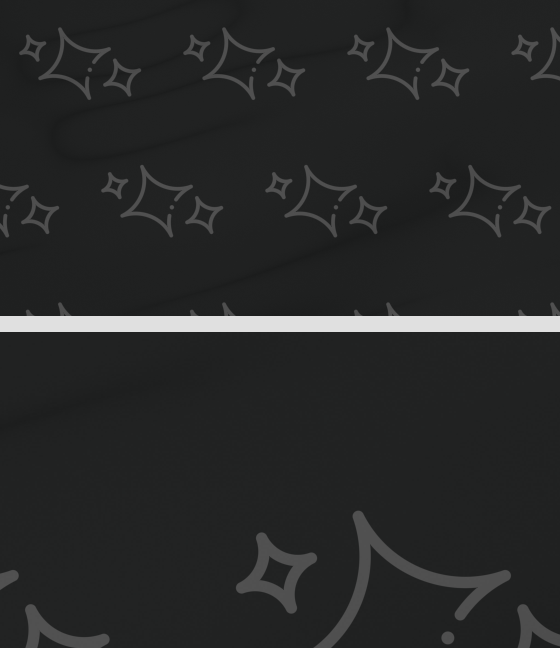
Top, the full canvas; bottom, a detail of the centre.
This pattern is drawn by a WebGL 2 fragment shader. Its source:

```glsl
#version 300 es
precision highp float;
// Staggered rows of outlined sparkle clusters on dark, faintly creased cloth.

uniform vec2 u_resolution;
out vec4 fragColor;

// Lengths are in canvas heights.
const vec3 CLOTH = vec3(0.128, 0.132, 0.132);
const vec3 INK = vec3(0.312);
const vec2 PERIOD = vec2(0.5192, 0.4352);   // column and row spacing
const vec2 ANCHOR = vec2(0.2361, 0.7986);   // centre of one large star
const float HALF_LINE = 0.0060;
const float DOT_RADIUS = 0.0068;
const float TILT = 0.402;                   // turn of every star, radians
const float WAIST = 0.44;                   // inner radius over tip radius
const float GAP = 0.22;                     // half angle of the broken edge
const vec3 BIG = vec3(0.0, 0.0, 0.1182);    // star centre and tip radius
const vec3 MEDIUM = vec3(0.1505, -0.0440, 0.0588);
const vec3 SMALL = vec3(-0.1325, 0.0490, 0.0400);
const float CREASE_TILT = 0.28;
const float CREASE_DEPTH = 0.022;
const float SHADE_DEPTH = 0.012;
const float GRAIN = 0.004;

float hash(vec2 p) {
    return fract(sin(dot(p, vec2(127.1, 311.7))) * 43758.5453);
}

float noise(vec2 p) {
    vec2 i = floor(p), f = fract(p);
    f = f * f * (3.0 - 2.0 * f);
    return mix(mix(hash(i), hash(i + vec2(1, 0)), f.x),
               mix(hash(i + vec2(0, 1)), hash(i + vec2(1, 1)), f.x), f.y);
}

vec2 rotate(vec2 p, float a) {
    float c = cos(a), s = sin(a);
    return vec2(c * p.x - s * p.y, s * p.x + c * p.y);
}

// Distance to the outline of a four-pointed star with concave arc edges.
float starOutline(vec2 p, vec3 star, bool broken) {
    const float H = 0.70710678;
    vec2 q = rotate(p - star.xy, -TILT) / star.z;
    bool gapSide = broken && q.x > 0.0 && q.y < 0.0;
    q = abs(q);
    vec2 d = vec2(q.x + q.y, abs(q.x - q.y)) * H;   // fold onto one half edge

    float sag = H - WAIST;
    float radius = (0.5 + sag * sag) / (2.0 * sag);
    vec2 fromCentre = vec2(WAIST + radius - d.x, d.y);
    float angle = atan(fromCentre.y, fromCentre.x);

    float dist = abs(length(fromCentre) - radius);
    if (angle > asin(H / radius)) dist = length(d - H);
    if (gapSide && angle < GAP)
        dist = length(fromCentre - radius * vec2(cos(GAP), sin(GAP)));
    return dist * star.z;
}

// Signed distance to the inked cluster: three stars and a dot in the gap.
float cluster(vec2 p) {
    float line = starOutline(p, BIG, true);
    line = min(line, starOutline(p, MEDIUM, false));
    line = min(line, starOutline(p, SMALL, false));
    vec2 dotCentre = BIG.xy + rotate(vec2(WAIST * BIG.z, 0.0), TILT - 0.7853982);
    return min(line - HALF_LINE, length(p - dotCentre) - DOT_RADIUS);
}

// Soft light and dark folds, drawn out along a slanted direction.
float clothShade(vec2 p) {
    vec2 q = rotate(p, -CREASE_TILT);
    q.y += 0.05 * noise(q * 3.0);
    float broad = noise(q * vec2(1.3, 5.0) + 4.0) - 0.5;
    float ridge = 1.0 - abs(2.0 * noise(q * vec2(1.6, 8.0) + 19.0) - 1.0);
    float patchMask = smoothstep(0.45, 0.8, noise(q * vec2(2.0, 4.0) + 31.0));
    return SHADE_DEPTH * broad - CREASE_DEPTH * pow(ridge, 8.0) * patchMask;
}

void main() {
    vec2 p = gl_FragCoord.xy / u_resolution.y;
    float pixel = 1.0 / u_resolution.y;

    // Every other row is shifted by half a column.
    vec2 g = (p - ANCHOR) / PERIOD;
    float row = floor(g.y + 0.5);
    g.x -= 0.5 * mod(row, 2.0);
    vec2 local = (fract(g + 0.5) - 0.5) * PERIOD;

    // The cluster leans right, so its cell is nudged to hold it whole.
    float lean = 0.5 * (MEDIUM.x + SMALL.x);
    local.x = mod(local.x - lean + 0.5 * PERIOD.x, PERIOD.x) - 0.5 * PERIOD.x + lean;

    float ink = 1.0 - smoothstep(-0.75 * pixel, 0.75 * pixel, cluster(local));
    float grain = GRAIN * (hash(floor(p * 432.0)) - 0.5);
    vec3 color = mix(CLOTH, INK, ink) + clothShade(p) + grain;
    fragColor = vec4(color, 1.0);
}
```
